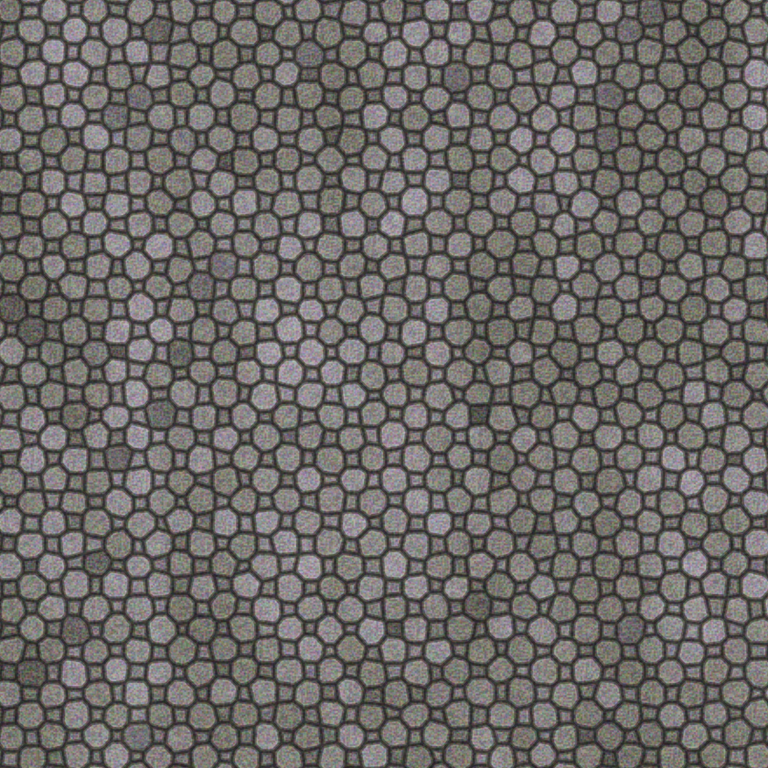
A WebGL 1 fragment shader for this texture:

```glsl
precision highp float;
// Weathered grey paving of irregular octagonal stones with small square fillers.

uniform vec2 u_resolution;

const float CELLS = 36.0;         // lattice cells across the canvas
const float JITTER = 0.30;        // full range of the stone centre offset
const float BIG_WEIGHT = 0.32;    // extra reach of octagons over squares
const float WEIGHT_SPREAD = 0.14;
const float CORNER = 0.06;        // corner rounding, in cells
const float GRAIN_SCALE = 400.0;
const float GRAIN_LUMA = 0.15;
const float GRAIN_CHROMA = 0.17;
const vec2 PATCH_SCALE = vec2(11.0, 3.5);  // weathering, drawn out vertically

const vec3 JOINT = vec3(0.215, 0.208, 0.205);
const vec3 BEVEL = vec3(0.355, 0.340, 0.325);
const vec3 OLIVE = vec3(0.525, 0.515, 0.480);
const vec3 MAUVE = vec3(0.555, 0.535, 0.560);

float hash(vec2 p) {
  return fract(sin(dot(p, vec2(127.1, 311.7))) * 43758.5453);
}

float noise(vec2 p) {
  vec2 i = floor(p);
  vec2 f = fract(p);
  f = f * f * (3.0 - 2.0 * f);
  return mix(mix(hash(i), hash(i + vec2(1.0, 0.0)), f.x),
             mix(hash(i + vec2(0.0, 1.0)), hash(i + 1.0), f.x), f.y);
}

float smoothMin(float a, float b, float k) {
  float h = max(k - abs(a - b), 0.0) / k;
  return min(a, b) - 0.25 * h * h * k;
}

// 1 for octagons, 0 for squares, alternating like a chessboard
float isBig(vec2 id) {
  return mod(id.x + id.y, 2.0);
}

// Stone centre in xy, power-diagram weight in z
vec3 stoneSite(vec2 id) {
  vec2 offset = vec2(hash(id + 3.7), hash(id + 19.3)) - 0.5;
  float weight = BIG_WEIGHT * isBig(id) + WEIGHT_SPREAD * (hash(id + 41.9) - 0.5);
  return vec3(id + 0.5 + JITTER * offset, weight);
}

float power(vec2 p, vec3 site) {
  vec2 d = p - site.xy;
  return dot(d, d) - site.z;
}

// Id of the stone covering p in xy, distance to its edge in z
vec3 paving(vec2 p) {
  vec2 cell = floor(p);
  vec2 owner = cell;
  float best = 100.0;
  for (int y = -2; y <= 2; y++) {
    for (int x = -2; x <= 2; x++) {
      vec2 id = cell + vec2(float(x), float(y));
      float d = power(p, stoneSite(id));
      if (d < best) {
        best = d;
        owner = id;
      }
    }
  }
  vec2 centre = stoneSite(owner).xy;
  float edge = 1.0;
  for (int y = -2; y <= 2; y++) {
    for (int x = -2; x <= 2; x++) {
      vec2 id = cell + vec2(float(x), float(y));
      vec2 away = id - owner;
      if (dot(away, away) > 0.5) {
        vec3 site = stoneSite(id);
        float gap = (power(p, site) - best) / (2.0 * length(site.xy - centre));
        edge = smoothMin(edge, gap, CORNER);
      }
    }
  }
  return vec3(owner, edge);
}

void main() {
  vec2 uv = gl_FragCoord.xy / min(u_resolution.x, u_resolution.y);
  vec3 stone = paving(uv * CELLS);
  vec2 id = stone.xy;
  float edge = stone.z;

  // Weathering patches and the tone of each stone
  float weather = 0.65 * noise(uv * PATCH_SCALE) + 0.35 * noise(uv * PATCH_SCALE * 2.7 + 7.1);
  float stoneTone = hash(id + 67.3);
  float darkStone = smoothstep(0.93, 0.98, hash(id + 83.1));
  float mauveShare = smoothstep(0.25, 0.8, 0.6 * weather + 0.4 * stoneTone);
  float tone = 1.0 + 0.24 * (weather - 0.5) + 0.13 * (stoneTone - 0.5);

  // Joint, bevel and face from the edge distance
  vec3 face = mix(OLIVE, MAUVE, mauveShare) * (1.0 - 0.22 * darkStone);
  face *= mix(0.90, 1.0, isBig(id));
  vec3 color = mix(JOINT, BEVEL, smoothstep(0.02, 0.10, edge));
  color = mix(color, face, smoothstep(0.09, 0.18, edge));
  float rim = smoothstep(0.13, 0.18, edge) * (1.0 - smoothstep(0.18, 0.25, edge));
  color = color * tone + 0.025 * rim;

  // Fine coloured grain
  vec2 g = uv * GRAIN_SCALE;
  vec3 chroma = vec3(noise(g + 11.3), noise(g + 157.7), noise(g + 293.1)) - 0.5;
  float luma = noise(g * 1.1 + 431.9) - 0.5;
  color += (GRAIN_LUMA * luma + GRAIN_CHROMA * chroma) * mix(0.5, 1.0, smoothstep(0.0, 0.18, edge));

  gl_FragColor = vec4(clamp(color, 0.0, 1.0), 1.0);
}
```
